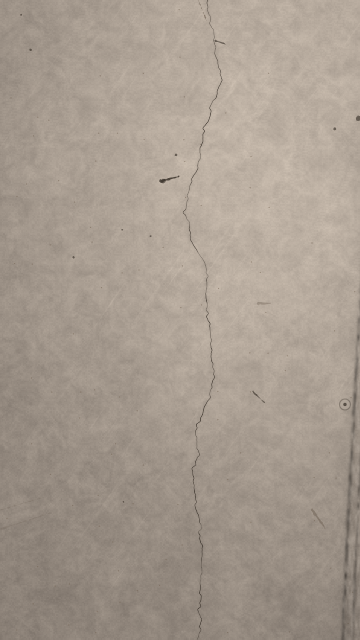
This texture is drawn by a WebGL 2 fragment shader. Its source:

```glsl
#version 300 es
precision highp float;
uniform vec2 u_resolution;
out vec4 outColor;

const vec3 SHADE = vec3(0.505, 0.467, 0.432);
const vec3 PALE = vec3(0.778, 0.727, 0.672);
const vec3 INK = vec3(0.23, 0.20, 0.17);
const vec3 RUST = vec3(0.42, 0.35, 0.28);
const vec2 LIGHT_POS = vec2(0.42, 0.76);
const vec2 LIGHT_SIZE = vec2(0.50, 0.70);
const float GLOW = 0.93;
const float AMBIENT = -0.05;
const float STAIN = 0.20;
const float MOTTLE = 0.28;
const float FLECK = 0.26;
const float GRAIN = 0.10;
const float SCRATCH = 0.08;
const float CRACK_WIDTH = 0.0004;
const float SPECK_CELLS = 30.0;
const vec2 BOLT = vec2(0.539, 0.368);

// Crack position across, at even steps from bottom to top
const float CRACK[25] = float[25](
  0.311, 0.3125, 0.315, 0.3165, 0.315, 0.307, 0.301, 0.307, 0.3085,
  0.327, 0.337, 0.332, 0.327, 0.3215, 0.323, 0.298, 0.288, 0.2955,
  0.3125, 0.3165, 0.331, 0.346, 0.335, 0.332, 0.324);

// Gouges: start and end, then half width and strength
const vec4 GOUGE[8] = vec4[8](
  vec4(0.252, 0.717, 0.279, 0.724), vec4(0.337, 0.936, 0.352, 0.931),
  vec4(0.395, 0.388, 0.413, 0.371), vec4(0.488, 0.203, 0.508, 0.175),
  vec4(0.404, 0.526, 0.422, 0.526), vec4(0.000, 0.203, 0.068, 0.223),
  vec4(0.000, 0.173, 0.080, 0.199), vec4(0.310, 1.000, 0.323, 0.967));
const vec2 GOUGE_INK[8] = vec2[8](
  vec2(0.0024, 0.85), vec2(0.0014, 0.65), vec2(0.0007, 0.65), vec2(0.0020, 0.38),
  vec2(0.0022, 0.30), vec2(0.0010, 0.18), vec2(0.0010, 0.16), vec2(0.0003, 0.5));

// Pits: centre and radius
const vec3 PIT[10] = vec3[10](
  vec3(0.255, 0.717, 0.0034), vec3(0.275, 0.758, 0.0018), vec3(0.523, 0.799, 0.0022),
  vec3(0.115, 0.598, 0.0015), vec3(0.191, 0.641, 0.0012), vec3(0.235, 0.631, 0.0014),
  vec3(0.193, 0.216, 0.0012), vec3(0.033, 0.977, 0.0017), vec3(0.048, 0.922, 0.0020),
  vec3(0.560, 0.815, 0.0040));

float hash(vec2 p) {
  return fract(sin(dot(p, vec2(127.1, 311.7))) * 43758.5453);
}

float noise(vec2 p) {
  vec2 i = floor(p), f = fract(p);
  f = f * f * (3.0 - 2.0 * f);
  return mix(mix(hash(i), hash(i + vec2(1, 0)), f.x),
             mix(hash(i + vec2(0, 1)), hash(i + vec2(1, 1)), f.x), f.y);
}

float fbm(vec2 p) {
  float sum = 0.0, amp = 0.5;
  for (int i = 0; i < 4; i++) {
    sum += amp * noise(p);
    p = mat2(1.6, 1.2, -1.2, 1.6) * p + 7.3;
    amp *= 0.5;
  }
  return sum / 0.9375;
}

float crackX(float y) {
  float t = clamp(y, 0.0, 0.9999) * 24.0;
  int i = int(t);
  float jitter = (noise(vec2(y * 60.0, 3.5)) - 0.5) * 0.007
               + (noise(vec2(y * 190.0, 8.5)) - 0.5) * 0.006;
  return mix(CRACK[i], CRACK[i + 1], fract(t)) + jitter;
}

float cover(float d, float px) {
  return clamp(0.5 - d / px, 0.0, 1.0);
}

void main() {
  float px = 1.0 / u_resolution.y;
  vec2 p = gl_FragCoord.xy * px;

  // Lamp glow, warped stains, flecks and grain
  vec2 q = (p - LIGHT_POS) / LIGHT_SIZE;
  vec2 warp = 0.03 * vec2(fbm(p * 25.0), fbm(p * 25.0 + 40.0));
  float tone = GLOW * exp(-dot(q, q)) + AMBIENT;
  tone += (fbm(p * vec2(11.0, 8.0) + 2.0) - 0.5) * STAIN;
  tone += (fbm((p + warp) * 46.0) - 0.5) * MOTTLE;
  tone += (fbm((p + warp) * 120.0 + 9.0) - 0.5) * FLECK;
  tone += (hash(floor(p * 420.0)) - 0.5) * GRAIN;

  // Pale trowel scratches rising to the right
  vec2 along = mat2(0.57, -0.82, 0.82, 0.57) * p;
  float scratch = smoothstep(0.78, 0.98, noise(along * vec2(11.0, 260.0)));
  tone += scratch * SCRATCH * smoothstep(0.35, 0.65, noise(p * 7.0 + 4.0));
  vec3 col = mix(SHADE, PALE, tone);

  // Scattered specks
  vec2 cell = floor(p * SPECK_CELLS);
  vec2 spot = 0.2 + 0.6 * vec2(hash(cell + 3.1), hash(cell + 8.7));
  float speckD = length(fract(p * SPECK_CELLS) - spot) / SPECK_CELLS;
  float speck = cover(speckD - 0.0009, px) * step(0.82, hash(cell + 5.0));
  col = mix(col, RUST, speck * 0.45);

  // Grooved joint at the right side
  float e = p.x - mix(0.534, 0.561, pow(p.y / 0.52, 1.2));
  float rough = noise(p * vec2(200.0, 110.0));
  float joint = smoothstep(-0.004, 0.004, e);
  col *= 1.0 - 0.04 * joint - 0.06 * exp(-abs(e) * 90.0);
  col *= 1.0 - exp(-pow((e - 0.002) / 0.0030, 2.0)) * (0.04 + 0.34 * rough);
  col *= 1.0 - exp(-pow((e - 0.017) / 0.0025, 2.0)) * (0.02 + 0.26 * rough);
  col += joint * (noise(p * vec2(300.0, 90.0)) - 0.5) * 0.09;

  // Gouges and pits
  for (int i = 0; i < 8; i++) {
    vec2 a = GOUGE[i].xy, ab = GOUGE[i].zw - a;
    float h = clamp(dot(p - a, ab) / dot(ab, ab), 0.0, 1.0);
    float d = length(p - a - ab * h) + (noise(p * 300.0) - 0.5) * 0.0022;
    float ink = cover(d - GOUGE_INK[i].x * (1.0 - 0.6 * h), px) * GOUGE_INK[i].y;
    col = mix(col, mix(INK, RUST, step(2.5, float(i)) * 0.6), ink);
  }
  for (int i = 0; i < 10; i++) {
    float d = length(p - PIT[i].xy) + (noise(p * 350.0) - 0.5) * 0.001;
    col = mix(col, INK, 0.65 * cover(d - PIT[i].z, px));
  }

  // Bolt hole: dark rim, pale face, dark centre
  float r = length(p - BOLT);
  col = mix(col, PALE * 0.88, 0.5 * cover(r - 0.008, px));
  col = mix(col, INK, 0.36 * cover(abs(r - 0.0085) - 0.0009, px));
  col = mix(col, INK, 0.75 * cover(r - 0.0026, px));

  // Main crack, fading in places, with a faint soft border
  float slope = (crackX(p.y + 0.001) - crackX(p.y - 0.001)) / 0.002;
  float crackD = abs(p.x - crackX(p.y)) / sqrt(1.0 + slope * slope);
  float depth = 0.40 + 0.60 * smoothstep(0.15, 0.75, noise(vec2(p.y * 75.0, 1.5)));
  col *= 1.0 - 0.05 * exp(-crackD * 350.0);
  col = mix(col, INK, depth * cover(crackD - CRACK_WIDTH, px));

  outColor = vec4(clamp(col, 0.0, 1.0), 1.0);
}
```
